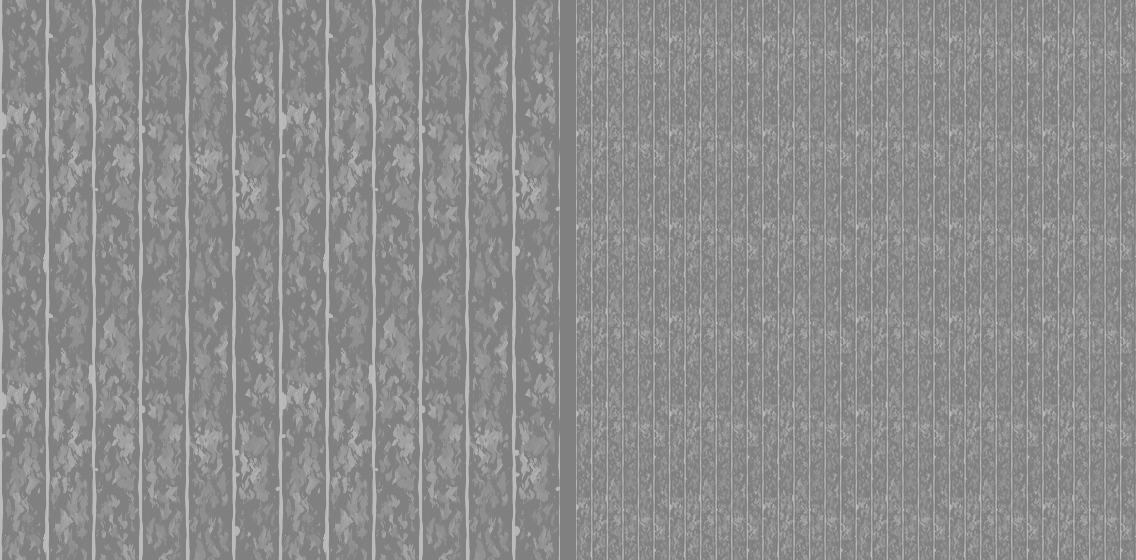
Left, the tile; right, the same tile 3 across and 3 down.
Give the GLSL for this texture, as a Shadertoy shader.

```glsl
#define REPEATS 2.0        // tiles across and down
#define PLANKS 6.0         // planks per tile
#define WOOD 0.50          // grey of the boards
#define PAINT 0.735        // grey of seams and boldest flakes
#define SEAM_HALF 0.033    // half seam width, in planks
#define SEAM_SHIFT 0.015   // seam offset, in planks
#define WEAR 0.64          // higher leaves more flakes
#define SOFT 0.08          // flake edge softness
#define GRAIN 0.14         // strength of the fine streaks
#define CHIP_ROWS 6.0      // chip slots along each seam
#define CHIP_CHANCE 0.4
#define TAU 6.2831853

vec3 hash3(vec2 c) {
    vec3 q = fract(c.xyx * vec3(0.1031, 0.1030, 0.0973));
    q += dot(q, q.yxz + 33.33);
    return fract((q.xxy + q.yzz) * q.zyx);
}

// Wrapping cellular noise: x = distance scaled by random size, y = tone of the cell
vec2 cellular(vec2 p, vec2 cells, float seed) {
    vec2 g = p * cells, base = floor(g);
    vec2 nearest = vec2(9.0, 0.0);
    for (int j = -1; j <= 1; j++)
    for (int i = -1; i <= 1; i++) {
        vec2 cell = base + vec2(i, j);
        vec2 id = mod(cell, cells) + seed;
        vec3 h = hash3(id);
        float size = mix(0.3, 1.0, h.z);
        float d = length(cell + h.xy - g) / size;
        if (d < nearest.x) nearest = vec2(d, hash3(id + 71.0).x);
    }
    return nearest;
}

// Bends the domain with whole-number waves so that it still wraps
vec2 warp(vec2 p) {
    float dx = 0.006 * sin(TAU * (9.0 * p.y + 2.0 * p.x))
             + 0.003 * sin(TAU * (23.0 * p.y - 5.0 * p.x));
    float dy = 0.008 * sin(TAU * (13.0 * p.x + 4.0 * p.y))
             + 0.004 * sin(TAU * (31.0 * p.x - 3.0 * p.y));
    return p + vec2(dx, dy);
}

// Layered flakes: x = field, low inside flakes, y = tone
vec2 flakes(vec2 p) {
    vec2 cells = vec2(30.0, 16.0);
    vec2 sum = vec2(0.0);
    float weight = 0.5;
    for (int k = 0; k < 3; k++) {
        sum += weight * cellular(p, cells, 13.0 + 151.0 * float(k));
        cells *= 2.0;
        weight *= k == 0 ? 0.66 : 0.52;
    }
    return sum;
}

// Chips of paint clinging to one side of a seam
float chips(float across, float y, float seam, float rough) {
    float row = floor(y * CHIP_ROWS), cover = 0.0;
    for (int i = -1; i <= 1; i++) {
        float r = row + float(i);
        vec2 id = vec2(seam * 7.0 + 3.0, mod(r, CHIP_ROWS) + 401.0);
        vec3 h = hash3(id), k = hash3(id + 57.0);
        float side = h.y < 0.5 ? -0.05 : 0.05;
        float tall = mix(0.007, 0.035, k.x * k.x * k.x);
        vec2 q = vec2((across - side) / mix(0.04, 0.08, k.y),
                      (y - (r + h.x) / CHIP_ROWS) / tall);
        float shape = 1.0 - smoothstep(0.8, 1.1, length(q) + rough);
        cover = max(cover, shape * step(h.z, CHIP_CHANCE));
    }
    return cover;
}

void mainImage(out vec4 fragColor, in vec2 fragCoord) {
    vec2 p = fragCoord / iResolution.xy * REPEATS;
    float x = p.x * PLANKS - SEAM_SHIFT;
    float pixel = PLANKS * REPEATS / iResolution.x;
    float seam = mod(floor(x + 0.5), PLANKS);
    float plank = mod(floor(x), PLANKS);
    float across = fract(x + 0.5) - 0.5;

    // Flakes and fine vertical streaks
    vec2 bent = warp(p);
    vec2 flake = flakes(bent);
    float streak = cellular(p + 0.2 * (bent - p), vec2(150.0, 9.0), 631.0).x;
    float rough = flake.x - 0.74;

    // Wear varies along each plank and fades near the seams
    float band = cos(TAU * (p.y - 0.47))
               + 0.5 * sin(TAU * (3.0 * p.y + hash3(vec2(plank, 19.0)).x));
    float margin = 1.0 - smoothstep(0.06, 0.20, abs(across));
    float field = flake.x + 0.10 * (streak - 0.74) + 0.35 * margin - 0.03 * band
                + 0.06 * (hash3(vec2(plank, 47.0)).y - 0.5);
    float mask = 1.0 - smoothstep(WEAR - SOFT, WEAR + SOFT, field);
    float tone = clamp(flake.y + 0.06 * band, 0.0, 1.0);
    float cover = mask * mix(0.22, 0.90, tone * tone);
    float line = 1.0 - smoothstep(0.25, 0.55, streak);
    cover = max(cover, GRAIN * line * (1.0 - margin) * smoothstep(0.95, 0.55, flake.x));

    // Wavering seams with chips
    float phase = hash3(vec2(seam, 83.0)).x;
    float sway = 0.008 * sin(TAU * (3.0 * p.y + phase))
               + 0.004 * sin(TAU * (11.0 * p.y + 3.0 * phase));
    float width = SEAM_HALF * (1.0 + 0.2 * sin(TAU * (5.0 * p.y + 2.0 * phase)))
                - 0.012 * rough;
    float edge = abs(across - sway) - width;
    float seamCover = 1.0 - smoothstep(-0.5 * pixel, 0.5 * pixel, edge);
    cover = max(cover, 0.92 * chips(across, p.y, seam, 0.8 * rough));
    cover = max(cover, seamCover);

    fragColor = vec4(vec3(mix(WOOD, PAINT, cover)), 1.0);
}
```
